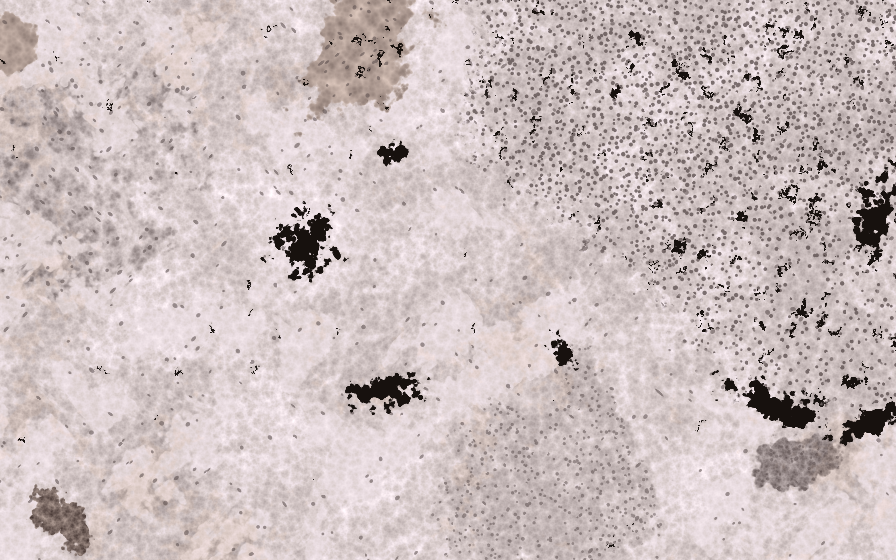
A Shadertoy shader for this texture:

```glsl
// Polished thin slab of pale breccia: stippled clasts, clear patches and black ore grains.

const float MEAN = 0.46; // average of the cellular distance

vec2 hash2(vec2 c) {
    vec3 q = fract(c.xyx * vec3(0.1031, 0.1030, 0.0973));
    q += dot(q, q.yzx + 33.33);
    return fract((q.xx + q.yz) * q.zy);
}

mat2 turn(float a) {
    return mat2(cos(a), -sin(a), sin(a), cos(a));
}

// Cellular noise: nearest distance, second distance, random id
vec3 cells(vec2 p) {
    vec2 cell = floor(p), f = p - cell;
    vec3 best = vec3(9.0, 9.0, 0.0);
    for (int y = -1; y <= 1; y++)
    for (int x = -1; x <= 1; x++) {
        vec2 g = vec2(x, y);
        float d = length(g + hash2(cell + g) - f);
        if (d < best.x) best = vec3(d, best.x, hash2(cell + g + 71.0).x);
        else best.y = min(best.y, d);
    }
    return best;
}

// Octaves of cellular distance, centred on zero
float layers(vec2 p, int octaves) {
    float sum = 0.0, total = 0.0, amp = 1.0;
    for (int i = 0; i < octaves; i++) {
        sum += amp * (cells(p).x - MEAN);
        total += amp;
        amp *= 0.62;
        p = turn(0.7) * p * 2.03 + 13.7;
    }
    return sum / total;
}

vec2 warp(vec2 p, float freq, float amp) {
    for (int i = 0; i < 3; i++) {
        p += amp * sin(p.yx * freq + vec2(1.3, 4.1) * float(i + 1));
        freq *= 2.1;
        amp *= 0.55;
    }
    return p;
}

// Scattered round grains; keep is the share of cells that hold one
float specks(vec2 p, float freq, float size, float keep) {
    vec3 c = cells(p * freq);
    float soft = 0.6 * freq / iResolution.y;
    float radius = size * (0.5 + 0.5 * fract(c.z * 17.0));
    return step(c.z, keep) * (1.0 - smoothstep(radius - soft, radius + soft, c.x));
}

// Tilted ellipse with an edge disturbed by rough
float oval(vec2 p, vec2 centre, vec2 size, float tilt, float rough) {
    float d = length(turn(tilt) * (p - centre) / size) - 1.0 + rough;
    return 1.0 - smoothstep(-0.1, 0.1, d);
}

vec3 rock(float tone) {
    return vec3(tone, tone - 0.05, tone - 0.052 + 0.02 * smoothstep(0.86, 0.92, tone));
}

void mainImage(out vec4 fragColor, in vec2 fragCoord) {
    vec2 p = fragCoord / iResolution.y;
    p.x += 0.5 * (1.6 - iResolution.x / iResolution.y);
    vec2 q = warp(p, 17.0, 0.014);
    float cloud = layers(q * 3.2, 6);
    float patches = layers(q * 6.0 + 7.0, 5);
    float ragged = layers(p * 28.0, 3);
    float grain = layers(p * 60.0, 3);
    float edge = 2.2 * patches + 0.8 * ragged;

    // Clast outlines
    float slope = dot(q, vec2(0.643, 0.766));
    float inside = min(min(q.x - 0.81, slope - 1.04), q.y - 0.235) + 0.12 * patches;
    float slab = smoothstep(-0.012, 0.012, inside);
    float core = smoothstep(0.0, 0.05, min(slope - 1.09, q.x - 0.81) + 0.2 * ragged) * slab;
    float lower = max(oval(p, vec2(0.98, 0.13), vec2(0.17, 0.15), 0.0, edge * 0.7),
                      oval(p, vec2(1.06, 0.28), vec2(0.05, 0.09), 0.4, edge));
    float mottled = oval(p, vec2(0.16, 0.68), vec2(0.19, 0.17), 0.3, edge);
    float faded = max(oval(p, vec2(0.26, 0.25), vec2(0.10, 0.15), 0.0, edge),
                      oval(p, vec2(0.68, 0.42), vec2(0.20, 0.12), 0.5, edge));
    float pebble = oval(p, vec2(1.425, 0.175), vec2(0.075, 0.046), 0.2, ragged);
    float tan1 = oval(p, vec2(0.655, 0.93), vec2(0.125, 0.075), 0.8, edge);
    float tan2 = oval(p, vec2(0.115, 0.07), vec2(0.06, 0.032), -0.7, ragged * 2.0);
    float tan3 = oval(p, vec2(0.0, 0.93), vec2(0.05, 0.045), 0.0, edge);

    // Pale ground with clear patches and veins
    float clasts = max(max(slab, lower), max(pebble, max(tan1, tan2)));
    float tone = 0.85 - 0.35 * cloud + 0.28 * grain + 0.15 * ragged;
    tone -= 0.06 * mottled * (1.0 + 8.0 * max(-ragged, 0.0)) + 0.035 * faded;
    float clear = smoothstep(0.05, 0.11, -patches);
    clear = max(clear, oval(p, vec2(0.07, 0.92), vec2(0.10, 0.06), 0.3, edge * 1.5));
    clear = max(clear, oval(p, vec2(0.30, 0.42), vec2(0.10, 0.05), 0.4, edge * 1.5));
    clear = max(clear, oval(p, vec2(0.91, 0.34), vec2(0.12, 0.04), 0.5, edge * 1.5));
    vec3 net = cells(q * 4.5 + 3.0);
    clear = max(clear, 0.6 * (1.0 - smoothstep(0.02, 0.07, net.y - net.x)));
    tone = mix(tone, 0.92 + 0.12 * grain, 0.8 * clear * (1.0 - 0.8 * clasts));

    // Clast tones
    tone = mix(tone, 0.81 - 0.12 * cloud + 0.3 * grain + 0.08 * clear, 0.85 * slab);
    tone = mix(tone, 0.76 + 0.3 * grain + 0.06 * clear, 0.85 * lower);
    tone = mix(tone, 0.60 + 0.5 * grain, pebble);
    tone = mix(tone, 0.69 + 0.5 * ragged, 0.85 * max(tan1, tan3));
    tone = mix(tone, 0.50 + 0.6 * grain, tan2);
    vec3 color = rock(tone);
    float rust = max(max(tan1, tan3), tan2);
    rust = max(rust, 0.5 * smoothstep(0.06, 0.16, cloud + 0.5 * ragged) * (1.0 - slab));
    color *= mix(vec3(1.0), vec3(1.0, 0.96, 0.91), rust);

    // Fine stipple, then coarse ore grains
    float thin = 1.0 - 0.6 * smoothstep(1.15, 1.45, p.x) * smoothstep(0.85, 0.45, p.y);
    float stipple = 0.75 * core * specks(p, 92.0, 0.36, 0.75 * thin);
    stipple = max(stipple, 0.5 * max(lower, pebble) * specks(p, 100.0, 0.34, 0.4));
    stipple = max(stipple, 0.55 * specks(q, 65.0, 0.28, 0.07 + 0.15 * max(mottled, tan1)));
    color = mix(color, rock(0.34), stipple);
    vec2 bent = p + 0.05 * vec2(ragged, grain);
    float ore = core * specks(bent, 25.0, 0.27, 0.10 + 0.5 * max(cloud, 0.0));
    ore = max(ore, specks(bent, 48.0, 0.32, 0.008 + 0.10 * core + 0.12 * tan1));
    float torn = 3.5 * ragged + grain;
    ore = max(ore, oval(p, vec2(0.545, 0.565), vec2(0.042, 0.036), 0.6, torn));
    ore = max(ore, oval(p, vec2(0.685, 0.30), vec2(0.045, 0.02), 0.1, torn));
    ore = max(ore, oval(p, vec2(0.705, 0.725), vec2(0.016, 0.014), 0.0, torn));
    ore = max(ore, oval(p, vec2(1.005, 0.375), vec2(0.014, 0.022), 0.3, torn));
    ore = max(ore, oval(p, vec2(1.385, 0.275), vec2(0.068, 0.02), -0.4, torn));
    ore = max(ore, oval(p, vec2(1.56, 0.62), vec2(0.022, 0.05), -0.2, torn));
    ore = max(ore, oval(p, vec2(1.55, 0.245), vec2(0.05, 0.016), 0.3, torn));
    color = mix(color, vec3(0.09, 0.065, 0.055), ore);
    fragColor = vec4(clamp(color, 0.0, 1.0), 1.0);
}
```
